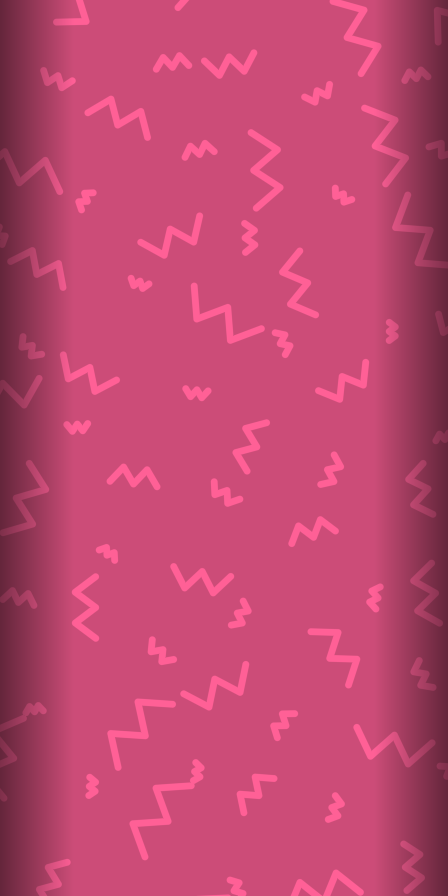
Give the GLSL for this pattern, as a WebGL 1 fragment shader.

```glsl
precision highp float;
// Scattered round-capped zigzag strokes on a pink ground, shaded dark at both sides.
// Strokes sit on a turned, jittered grid whose cells alternate long and short marks;
// each zigzag is a single segment distance unfolded by two mirror symmetries.

uniform vec2 u_resolution;

// Lengths are fractions of the canvas width.
#define CELL 0.180
#define GRID_TURN 0.42
#define JITTER 0.46
#define LONG_RANGE vec2(0.100, 0.190)
#define SHORT_RANGE vec2(0.038, 0.076)
#define STEEPNESS 1.33
#define STROKE_RADIUS 0.0076
#define SHADE_WIDTH 0.165
#define SHADE_DEPTH 0.51
#define GROUND_COLOR vec3(0.800, 0.300, 0.470)
#define MARK_COLOR vec3(1.000, 0.375, 0.590)

const float TAU = 6.2831853;

vec2 hash2(vec2 p) {
  vec3 q = fract(p.xyx * vec3(0.1031, 0.1030, 0.0973));
  q += dot(q, q.yzx + 33.33);
  return fract((q.xx + q.yz) * q.zy);
}

mat2 rotation(float angle) {
  float c = cos(angle), s = sin(angle);
  return mat2(c, s, -s, c);
}

float segmentDistance(vec2 p, vec2 a, vec2 b) {
  vec2 pa = p - a, ba = b - a;
  return length(pa - ba * clamp(dot(pa, ba) / dot(ba, ba), 0.0, 1.0));
}

// Four-stroke zigzag centred on the origin and running along x.
float zigzagDistance(vec2 p, float span) {
  float stride = span * 0.25;
  vec2 tip = vec2(stride, 0.5 * stride * STEEPNESS);
  p.x = abs(abs(p.x) - stride);
  return segmentDistance(p, vec2(0.0, -tip.y), tip);
}

// Distance to the nearest mark in the surrounding cells.
float marksDistance(vec2 p) {
  p = rotation(GRID_TURN) * p;
  vec2 home = floor(p / CELL);
  float nearest = 1.0;
  for (int j = -1; j <= 1; j++) {
    for (int i = -1; i <= 1; i++) {
      vec2 cell = home + vec2(float(i), float(j));
      vec2 shift = (hash2(cell + 71.0) - 0.5) * JITTER;
      vec2 pick = hash2(cell + 137.0);
      bool isLong = mod(cell.x + cell.y, 2.0) < 0.5;
      vec2 range = isLong ? LONG_RANGE : SHORT_RANGE;
      vec2 local = rotation(pick.x * TAU) * (p - (cell + 0.5 + shift) * CELL);
      nearest = min(nearest, zigzagDistance(local, mix(range.x, range.y, pick.y)));
    }
  }
  return nearest;
}

void main() {
  vec2 p = gl_FragCoord.xy / u_resolution.x;
  float pixel = 1.0 / u_resolution.x;

  // Flat marks over flat ground
  float edge = marksDistance(p) - STROKE_RADIUS;
  float mark = 1.0 - smoothstep(-0.7 * pixel, 0.7 * pixel, edge);
  vec3 color = mix(GROUND_COLOR, MARK_COLOR, mark);

  // Linear shade towards the left and right sides
  float inset = min(p.x, 1.0 - p.x);
  color *= 1.0 - SHADE_DEPTH * clamp(1.0 - inset / SHADE_WIDTH, 0.0, 1.0);

  gl_FragColor = vec4(color, 1.0);
}
```
